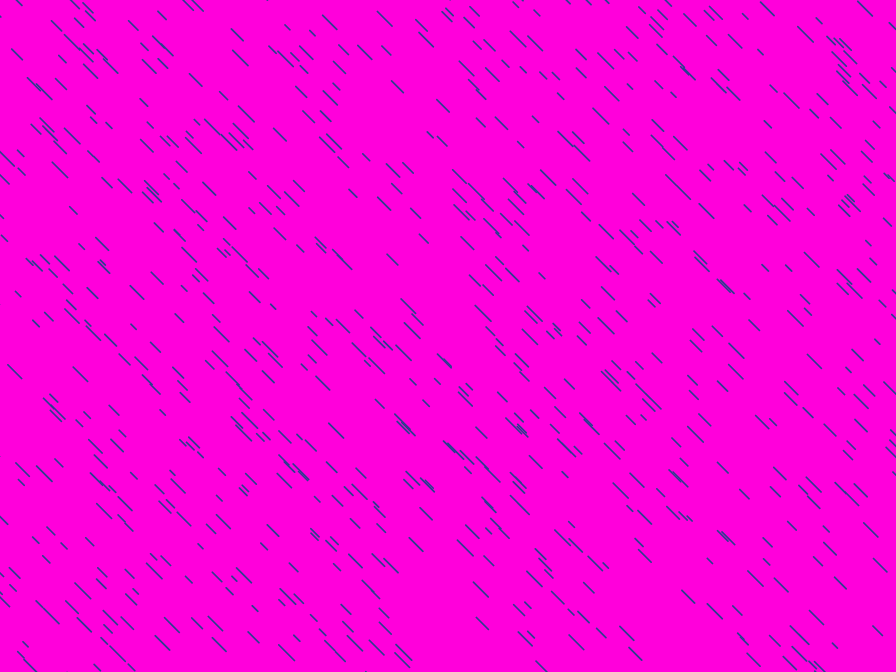
Give the GLSL for this pattern, as a Shadertoy shader.

```glsl
// Short, thin diagonal dashes scattered at random over a flat magenta ground.

#define ROWS 16.0           // grid cells per canvas height
#define SLOTS 6             // possible dashes per cell
#define FILL 0.34           // chance that a slot holds a dash
#define MIN_LENGTH 0.010    // in canvas heights
#define MAX_LENGTH 0.033
#define DASH_WIDTH 0.00248
#define DASH_ANGLE -0.7854  // radians, falling to the right
#define GROUND vec3(1.0, 0.0, 0.86)
#define INK vec3(0.17, 0.243, 0.555)

// Integer hash: three independent values from 0 to 1
vec3 hash3(ivec3 key) {
    uvec3 v = uvec3(key) * 1664525u + 1013904223u;
    v.x += v.y * v.z;
    v.y += v.z * v.x;
    v.z += v.x * v.y;
    v ^= v >> 16u;
    v.x += v.y * v.z;
    v.y += v.z * v.x;
    v.z += v.x * v.y;
    return vec3(v >> 8u) / 16777216.0;
}

// Distance to a segment centred on the origin
float segmentDistance(vec2 p, vec2 direction, float halfLength) {
    float along = clamp(dot(p, direction), -halfLength, halfLength);
    return length(p - along * direction);
}

// Distance to the nearest dash in this cell and its neighbours
float dashDistance(vec2 p) {
    vec2 direction = vec2(cos(DASH_ANGLE), sin(DASH_ANGLE));
    ivec2 home = ivec2(floor(p * ROWS));
    float nearest = 1.0;

    for (int y = -1; y <= 1; y++)
    for (int x = -1; x <= 1; x++)
    for (int slot = 0; slot < SLOTS; slot++) {
        ivec2 cell = home + ivec2(x, y);
        vec3 place = hash3(ivec3(cell, slot));
        if (place.z > FILL) continue;

        float size = hash3(ivec3(cell, slot + SLOTS)).x;
        float halfLength = 0.5 * mix(MIN_LENGTH, MAX_LENGTH, size);
        vec2 center = (vec2(cell) + place.xy) / ROWS;
        nearest = min(nearest, segmentDistance(p - center, direction, halfLength));
    }
    return nearest;
}

void mainImage(out vec4 fragColor, in vec2 fragCoord) {
    float pixel = 1.0 / iResolution.y;
    float edge = dashDistance(fragCoord * pixel) - 0.5 * DASH_WIDTH;

    // Linear edge one pixel wide
    float coverage = clamp(0.5 - edge / pixel, 0.0, 1.0);
    fragColor = vec4(mix(GROUND, INK, coverage), 1.0);
}
```
